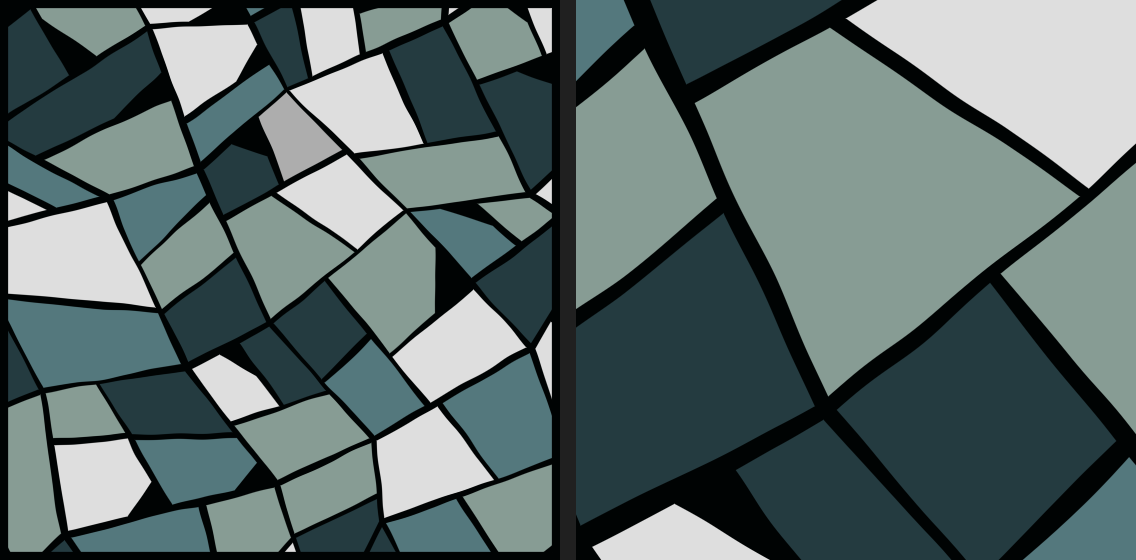
Left, the full canvas; right, a detail of the centre.
Give the GLSL for this pattern, as a WebGL 2 fragment shader.

```glsl
#version 300 es
precision highp float;
// Mosaic of slanted four-sided pieces with hand-inked black joints and frame.

#define DENSITY 3.9     // mesh cells across the canvas
#define TILT 0.5        // mesh rotation in radians
#define JITTER 0.34     // vertex displacement, in cells
#define SLANT 0.36      // spread of the split positions
#define SPLIT_AGAIN 0.52
#define WEDGE 0.32      // chance of an inked corner
#define INK_HALF 0.0052 // half width of a joint
#define WOBBLE 0.0035
#define FRAME 0.0145
#define SEED 3.0

uniform vec2 u_resolution;
out vec4 outColor;

const vec3 INK   = vec3(0.00, 0.01, 0.01);
const vec3 LIGHT = vec3(0.87, 0.87, 0.87);
const vec3 SAGE  = vec3(0.53, 0.61, 0.58);
const vec3 TEAL  = vec3(0.33, 0.47, 0.49);
const vec3 DEEP  = vec3(0.14, 0.23, 0.25);
const vec3 GREY  = vec3(0.68, 0.68, 0.68);

struct Quad { vec2 a, b, c, d; }; // counter-clockwise corners

float hash(vec2 p) {
    return fract(sin(dot(p + SEED, vec2(127.1, 311.7))) * 43758.5453);
}

float noise(vec2 p) {
    vec2 i = floor(p), f = fract(p);
    f = f * f * (3.0 - 2.0 * f);
    return mix(mix(hash(i), hash(i + vec2(1, 0)), f.x),
               mix(hash(i + vec2(0, 1)), hash(i + vec2(1, 1)), f.x), f.y);
}

mat2 tilt() {
    float c = cos(TILT), s = sin(TILT);
    return mat2(c, s, -s, c);
}

// Displaced mesh vertex in canvas units
vec2 vertex(vec2 id) {
    vec2 shift = vec2(hash(id), hash(id + 17.3)) * 2.0 - 1.0;
    return 0.5 + tilt() * (id + JITTER * shift) / DENSITY;
}

// Signed distance to a line, positive on its left
float leftOf(vec2 p, vec2 from, vec2 to) {
    vec2 e = to - from, v = p - from;
    return (e.x * v.y - e.y * v.x) / max(length(e), 1e-4);
}

float inside(vec2 p, Quad q) {
    return min(min(leftOf(p, q.a, q.b), leftOf(p, q.b, q.c)),
               min(leftOf(p, q.c, q.d), leftOf(p, q.d, q.a)));
}

// Cuts the longer sides and keeps the half holding p; returns which half
float split(vec2 p, inout Quad q, vec2 key) {
    if (distance(q.a, q.b) + distance(q.c, q.d) <
        distance(q.b, q.c) + distance(q.d, q.a)) q = Quad(q.b, q.c, q.d, q.a);
    vec2 t = 0.5 + SLANT * (vec2(hash(key), hash(key + 5.7)) - 0.5);
    vec2 m = mix(q.a, q.b, t.x), n = mix(q.d, q.c, t.y);
    if (leftOf(p, m, n) > 0.0) {
        q.b = m; q.c = n;
        return 0.0;
    }
    q.a = m; q.d = n;
    return 1.0;
}

vec3 pieceColor(vec2 cell, float piece) {
    if (cell == vec2(0.0) && piece == 2.0) return GREY; // the lone grey piece
    float tone = mod(piece + cell.x + 2.0 * cell.y, 4.0);
    if (tone < 0.5) return LIGHT;
    if (tone < 1.5) return hash(cell + 0.37 * piece) < 0.15 ? TEAL : SAGE;
    return tone < 2.5 ? TEAL : DEEP;
}

void main() {
    vec2 uv = gl_FragCoord.xy / u_resolution;
    float px = 1.0 / min(u_resolution.x, u_resolution.y);

    // Unsteady hand: shaken edges and swelling strokes
    vec2 p = uv + WOBBLE * (vec2(noise(uv * 22.0), noise(uv * 22.0 + 40.0)) - 0.5);
    float ink = INK_HALF * (0.55 + 0.9 * noise(uv * 11.0 + 80.0));

    // Find the mesh cell that holds this point
    vec2 home = floor((p - 0.5) * tilt() * DENSITY);
    vec3 color = INK;
    for (int y = -1; y <= 1; y++)
    for (int x = -1; x <= 1; x++) {
        vec2 cell = home + vec2(x, y);
        Quad q = Quad(vertex(cell), vertex(cell + vec2(1, 0)),
                      vertex(cell + vec2(1, 1)), vertex(cell + vec2(0, 1)));
        if (inside(p, q) <= 0.0) continue;

        // Break it into two to four pieces
        float piece = 2.0 * split(p, q, cell + 31.1);
        vec2 key = cell + vec2(0.31, 0.73) * (piece + 1.0);
        if (hash(key) < SPLIT_AGAIN) piece += split(p, q, key + 9.2);
        key += 0.17 * piece;

        // Ink the joints and sometimes fill a corner
        float d = inside(p, q);
        if (hash(key + 3.3) < WEDGE) {
            vec2 reach = 0.3 + 0.3 * vec2(hash(key + 6.1), hash(key + 8.4));
            d = min(d, leftOf(p, mix(q.a, q.d, reach.y), mix(q.a, q.b, reach.x)));
        }
        color = mix(INK, pieceColor(cell, piece), smoothstep(-0.7 * px, 0.7 * px, d - ink));
    }

    // Straight black frame
    vec2 margin = min(uv, 1.0 - uv);
    float border = min(margin.x, margin.y) - FRAME;
    color = mix(INK, color, smoothstep(-0.7 * px, 0.7 * px, border));
    outColor = vec4(color, 1.0);
}
```
